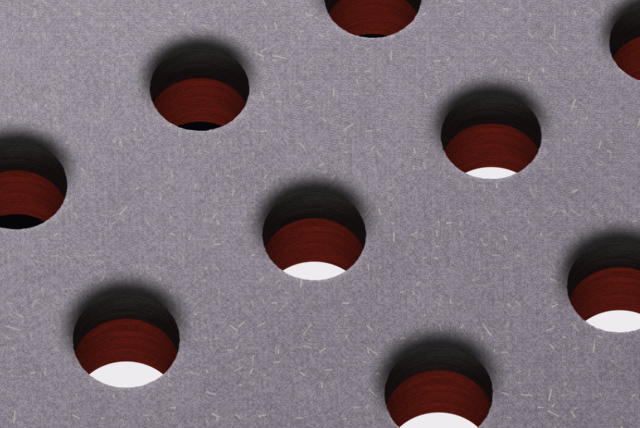
Give the GLSL for this pattern, as a Shadertoy shader.

```glsl
const float HOLE_RADIUS = 0.168;
const vec2 BORE = vec2(0.72, 0.63);
const vec2 BORE_CENTER = vec2(0.0, -0.128);

float hash(vec2 p) {
    return fract(sin(dot(p, vec2(127.1, 311.7))) * 43758.5453);
}

float noise(vec2 p) {
    vec2 i = floor(p), f = fract(p);
    f = f * f * (3.0 - 2.0 * f);
    return mix(mix(hash(i), hash(i + vec2(1, 0)), f.x),
               mix(hash(i + vec2(0, 1)), hash(i + vec2(1, 1)), f.x), f.y);
}

float segment(vec2 p, vec2 halfSpan) {
    float h = clamp(dot(p, halfSpan) / dot(halfSpan, halfSpan), -1.0, 1.0);
    return length(p - halfSpan * h);
}

// Sparse short fibres, at most one per cell
float fibres(vec2 p, float cells, float density, float px) {
    vec2 g = p * cells, id = floor(g);
    vec2 offset = 0.35 + 0.3 * vec2(hash(id + 3.1), hash(id + 7.7));
    float angle = 6.2832 * hash(id + 11.3);
    float reach = mix(0.06, 0.3, pow(hash(id + 17.9), 2.0));
    float d = segment(fract(g) - offset, reach * vec2(cos(angle), sin(angle))) / cells;
    float strength = step(hash(id), density) * mix(0.25, 0.9, hash(id + 23.5));
    return strength * (1.0 - smoothstep(0.0004, 0.0012 + px, d));
}

// Pressed board: soft light falloff, fine grain and fibres
vec3 boardFace(vec2 p, float px) {
    float light = 0.55 + 0.5 * (p.y - 0.5) - 0.25 * (p.x - 0.75);
    vec3 color = mix(vec3(0.47, 0.44, 0.48), vec3(0.61, 0.58, 0.62), clamp(light, 0.0, 1.0));
    float grain = 0.65 * noise(p * 340.0) + 0.35 * noise(p * 150.0 + 9.0) - 0.5;
    color += 0.17 * grain + 0.02 * (noise(p * 14.0) - 0.5);
    float fibre = max(fibres(p, 19.0, 0.4, px), fibres(p + 4.37, 37.0, 0.25, px));
    return mix(color, vec3(0.76, 0.71, 0.68), 0.75 * fibre);
}

// Bore wall: dark layer, red layer, then the far opening
vec3 boreWall(vec2 q, float height, vec3 backdrop, float aa) {
    float side = min(abs(q.x) / BORE.x, 1.0);
    float arc = q.y - 0.61 * sqrt(1.0 - side * side) + 0.61;
    float layers = noise(vec2(q.x * 3.0, arc * 55.0)) - 0.5;
    float speck = noise(q * 60.0) - 0.5;

    vec3 dark = mix(vec3(0.075, 0.05, 0.05), vec3(0.14, 0.13, 0.13), smoothstep(0.0, 0.5, q.y));
    dark *= 1.0 + 0.35 * layers + 0.25 * speck;
    vec3 red = vec3(0.31, 0.085, 0.06) * (1.0 - 0.45 * side * side);
    red *= 1.0 + 0.25 * layers + 0.2 * speck;

    float redTop = 0.19 - 0.2 * height;
    float openingTop = -0.33 - 0.36 * height;
    vec3 color = mix(red, dark, smoothstep(-aa, aa + 0.008, arc - redTop));
    return mix(backdrop, color, smoothstep(-aa, aa, arc - openingTop));
}

// Rounded rim, dark where it turns away from the light
vec3 roundedRim(vec3 face, vec2 q, float depth) {
    vec2 dir = normalize(q + vec2(0.0, 0.05));
    float shade = smoothstep(-0.75, 0.75, dir.y - 0.15 * dir.x);
    float turn = smoothstep(0.0, 1.0, depth);
    vec3 lit = face * (1.0 + 0.1 * turn);
    return mix(lit, face * 0.1 + vec3(0.08, 0.075, 0.075), shade * turn);
}

vec3 drawHole(vec3 color, vec2 q, float height, vec3 backdrop, float aa) {
    float outer = length(q / vec2(1.0, 0.84)) - 1.0;
    if (outer > 0.0) return color;
    float inner = length((q - BORE_CENTER) / BORE) - 1.0;
    inner += 0.014 * (noise(q * 22.0 + height * 40.0) - 0.5);
    float depth = clamp(outer / min(outer - inner, -0.001), 0.0, 1.0);
    vec3 rim = roundedRim(color, q, depth);
    vec3 wall = boreWall(q, height, backdrop, aa);
    return mix(wall, rim, smoothstep(-1.5 * aa, 1.5 * aa, inner));
}

void mainImage(out vec4 fragColor, in vec2 fragCoord) {
    float px = 1.0 / iResolution.y;
    vec2 p = fragCoord * px;
    vec3 color = boardFace(p, px);

    // Skewed grid of holes in perspective
    for (int row = -1; row <= 1; row++) {
        vec3 backdrop = row < 0 ? vec3(0.025, 0.025, 0.03) : vec3(0.93, 0.92, 0.93);
        for (int column = -1; column <= 2; column++) {
            float r = float(row), c = float(column);
            float w = 1.0 - 0.042 * r + 0.03 * c;
            vec2 center = (vec2(0.734, 0.473) + r * vec2(0.248, -0.374) + c * vec2(0.448, 0.251)) / w;
            vec2 q = (p - center) * w / HOLE_RADIUS;
            q.y /= 1.05 - 0.1 * center.y;
            color = drawHole(color, q, center.y, backdrop, px * w / HOLE_RADIUS);
        }
    }
    fragColor = vec4(clamp(color, 0.0, 1.0), 1.0);
}
```
